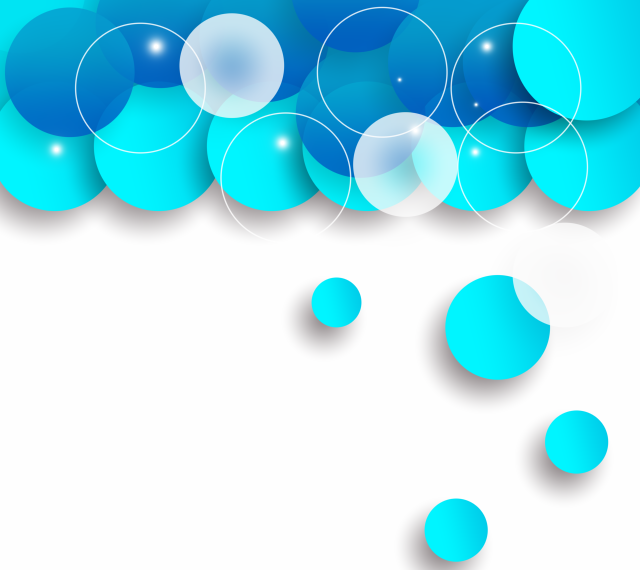
This background is drawn by a Shadertoy shader. Its source:

```glsl
// Layered cyan and blue discs with soft shadows, rings and sparkles on white.
#define VIEW_HEIGHT 6.86
#define DISC_RADIUS 0.78
#define PALE_RADIUS 0.63
#define RING_WIDTH 0.008
#define SHADOW_OFFSET vec2(-0.15, -0.20)
#define SHADOW_TINT vec3(0.36, 0.32, 0.33)
#define PAPER vec3(0.996)
#define CYAN vec3(0.0, 0.96, 1.0)
#define CYAN_SHADE vec3(0.0, 0.79, 0.91)
#define BLUE vec3(0.0, 0.35, 0.77)
#define BLUE_TOP vec3(0.02, 0.61, 0.81)

const float ROW_X[6] = float[6](0.66, 1.91, 3.27, 4.42, 5.73, 7.09);
const vec2 BLUES[7] = vec2[7](
    vec2(1.93, 6.58), vec2(0.84, 5.99), vec2(3.18, 6.41), vec2(4.34, 5.50),
    vec2(4.28, 7.01), vec2(5.45, 6.11), vec2(6.35, 6.11));
const vec3 LOOSE[4] = vec3[4](
    vec3(4.05, 3.22, 0.30), vec3(5.99, 2.92, 0.63),
    vec3(6.94, 1.54, 0.38), vec3(5.49, 0.48, 0.38));
const vec2 PALES[3] = vec2[3](vec2(2.79, 6.07), vec2(4.88, 4.88), vec2(6.80, 3.55));
const vec2 RINGS[5] = vec2[5](
    vec2(1.69, 5.80), vec2(4.60, 5.99), vec2(6.21, 5.80),
    vec2(3.44, 4.72), vec2(6.29, 4.85));
// Sparkle position and size
const vec3 SPARKS[8] = vec3[8](
    vec3(1.88, 6.30, 0.13), vec3(0.68, 5.06, 0.10), vec3(3.40, 5.14, 0.11),
    vec3(5.86, 6.30, 0.09), vec3(5.00, 5.29, 0.09), vec3(5.72, 5.03, 0.07),
    vec3(4.81, 5.90, 0.03), vec3(5.73, 5.60, 0.03));

float discMask(vec2 p, vec2 center, float radius, float pixel) {
    return smoothstep(pixel, -pixel, length(p - center) - radius);
}

void castShadow(inout vec3 color, vec2 p, vec2 center, float radius, float strength) {
    float d = length(p - center - SHADOW_OFFSET) - radius;
    float shade = 1.0 - smoothstep(-0.38, 0.24, d);
    color *= mix(vec3(1.0), SHADOW_TINT, shade * strength);
}

// Opaque disc, bright at the lower left and deeper at the right
void cyanDisc(inout vec3 color, vec2 p, vec2 center, float radius, float pixel) {
    vec2 q = (p - center) / radius;
    vec3 fill = mix(CYAN, CYAN_SHADE, smoothstep(-0.5, 1.1, dot(q, vec2(0.8, 0.2))));
    color = mix(color, fill, discMask(p, center, radius, pixel));
}

void mainImage(out vec4 fragColor, in vec2 fragCoord) {
    float pixel = VIEW_HEIGHT / iResolution.y;
    vec2 p = fragCoord * pixel;
    pixel *= 0.7;
    vec3 color = PAPER;

    // Back row, turning from cyan to blue
    for (int i = 0; i < 7; i++) {
        vec2 center = vec2(1.285 * float(i), 6.46);
        vec3 fill = mix(vec3(0.0, 0.86, 0.93), BLUE_TOP, smoothstep(0.4, 2.4, p.x));
        color = mix(color, fill, discMask(p, center, 1.05, pixel));
    }

    // Scalloped front row
    for (int i = 0; i < 6; i++) {
        vec2 center = vec2(ROW_X[i], 5.10);
        castShadow(color, p, center, DISC_RADIUS, 0.62);
        cyanDisc(color, p, center, DISC_RADIUS, pixel);
    }
    color = mix(color, CYAN, 0.35 * discMask(p, vec2(0.25, 7.0), DISC_RADIUS, pixel));

    // Translucent blue discs, darker toward their lower edge
    for (int i = 0; i < 7; i++) {
        vec2 q = (p - BLUES[i]) / DISC_RADIUS;
        castShadow(color, p, BLUES[i], DISC_RADIUS, 0.28);
        vec3 fill = mix(BLUE, BLUE_TOP, smoothstep(-0.9, 0.6, q.y));
        color = mix(color, fill, 0.8 * discMask(p, BLUES[i], DISC_RADIUS, pixel));
    }

    // Large corner disc
    castShadow(color, p, vec2(7.06, 6.30), 0.89, 0.7);
    cyanDisc(color, p, vec2(7.06, 6.30), 0.89, pixel);

    // Loose discs
    for (int i = 0; i < 4; i++) {
        castShadow(color, p, LOOSE[i].xy, LOOSE[i].z, 0.7);
        cyanDisc(color, p, LOOSE[i].xy, LOOSE[i].z, pixel);
    }

    // Frosted white discs, clearer in the middle
    for (int i = 0; i < 3; i++) {
        float r = length(p - PALES[i]) / PALE_RADIUS;
        float opacity = mix(0.52, 0.78, smoothstep(0.0, 0.85, r));
        castShadow(color, p, PALES[i], PALE_RADIUS, 0.06);
        color = mix(color, vec3(0.99), opacity * discMask(p, PALES[i], PALE_RADIUS, pixel));
    }

    // Thin rings
    for (int i = 0; i < 5; i++) {
        float d = abs(length(p - RINGS[i]) - DISC_RADIUS);
        color = mix(color, PAPER, 0.85 * smoothstep(pixel, -pixel, d - RING_WIDTH));
    }

    // Sparkles: a bright core inside a soft halo
    for (int i = 0; i < 8; i++) {
        float r = length(p - SPARKS[i].xy) / SPARKS[i].z;
        float glow = 0.75 * exp(-r * r * 1.8) + 0.35 * exp(-r * 1.4);
        color = mix(color, vec3(1.0), min(glow, 1.0));
    }

    fragColor = vec4(color, 1.0);
}
```
